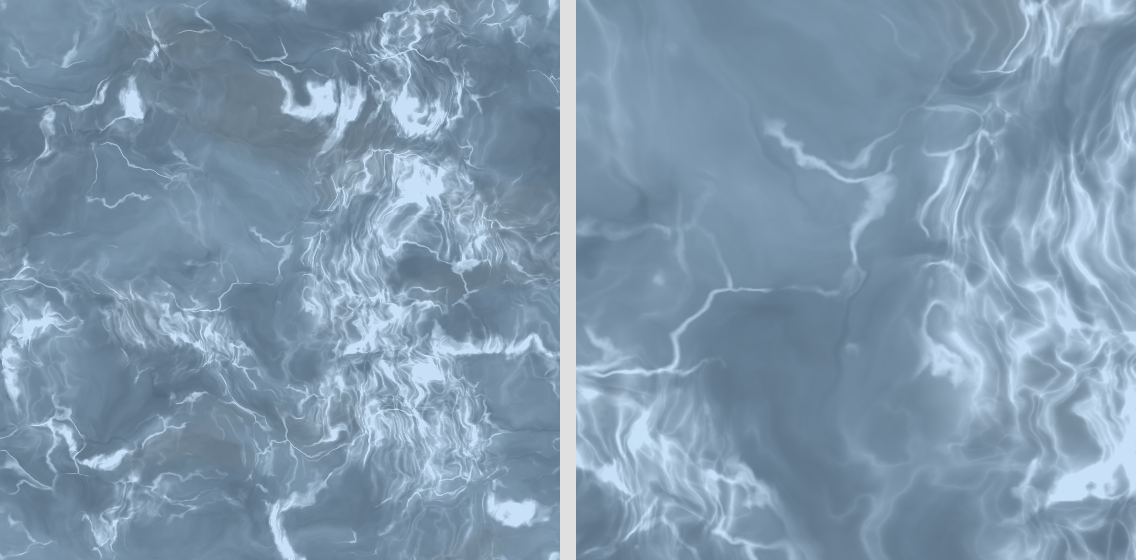
Left, the full canvas; right, a detail of the centre.
This texture is drawn by a three.js fragment shader. Its source:

```glsl
varying vec2 vUv;

float hash(vec2 p) {
  return fract(sin(dot(p, vec2(127.1, 311.7))) * 43758.5);
}

vec2 wrapCell(vec2 cell, vec2 period) {
  return floor(mod(cell + 0.5, period));
}

float gradientDot(vec2 cell, vec2 offset, vec2 period) {
  float angle = 6.2832 * hash(wrapCell(cell, period) + period * 0.71);
  return dot(vec2(cos(angle), sin(angle)), offset);
}

// Gradient noise that repeats once per unit of uv
float noise(vec2 uv, vec2 period) {
  vec2 p = uv * period;
  vec2 i = floor(p);
  vec2 f = p - i;
  vec2 u = f * f * f * (f * (f * 6.0 - 15.0) + 10.0);
  vec2 e = vec2(1.0, 0.0);
  return mix(
    mix(gradientDot(i, f, period), gradientDot(i + e, f - e, period), u.x),
    mix(gradientDot(i + e.yx, f - e.yx, period), gradientDot(i + 1.0, f - 1.0, period), u.x),
    u.y);
}

float fbm(vec2 uv, vec2 period) {
  float sum = 0.0;
  float gain = 1.0;
  for (int k = 0; k < 5; k++) {
    sum += gain * noise(uv, period);
    uv += vec2(0.137, 0.291);
    period *= 2.0;
    gain *= 0.48;
  }
  return sum;
}

// Wrapped cellular noise: gap between the two nearest seeds, zero on borders
float cellBorder(vec2 uv, vec2 period) {
  vec2 p = uv * period;
  vec2 i = floor(p);
  float nearest = 8.0;
  float second = 8.0;
  for (int y = -1; y <= 1; y++) {
    for (int x = -1; x <= 1; x++) {
      vec2 cell = i + vec2(float(x), float(y));
      vec2 id = wrapCell(cell, period);
      float d = length(cell + vec2(hash(id + 3.7), hash(id + 19.3)) - p);
      second = min(second, max(nearest, d));
      nearest = min(nearest, d);
    }
  }
  return second - nearest;
}

float ridge(vec2 uv, vec2 period, float sharpness) {
  return pow(max(1.0 - 1.8 * abs(noise(uv, period)), 0.0), sharpness);
}

void main() {
  // Two rounds of warping give the swirled flow, a third frays the lines
  vec2 uv = vUv + vec2(0.2, 0.55);
  vec2 flow = uv + 0.09 * vec2(fbm(uv, vec2(3.0)), fbm(uv + 0.37, vec2(3.0, 4.0)));
  vec2 swirl = flow + 0.06 * vec2(fbm(flow + 0.11, vec2(5.0)), fbm(flow + 0.53, vec2(6.0)));
  vec2 frayed = swirl + 0.012 * vec2(fbm(uv + 0.7, vec2(23.0)), fbm(uv + 0.1, vec2(27.0)));

  // Deep water with wide, mostly level bands
  float tone = fbm(flow, vec2(2.0, 4.0));
  float detail = fbm(swirl + 0.2, vec2(9.0, 14.0));
  float fleck = fbm(frayed + 0.31, vec2(36.0, 32.0));
  float depth = smoothstep(-0.55, 0.75, tone + 0.45 * detail);
  vec3 color = mix(vec3(0.375, 0.463, 0.54), vec3(0.485, 0.59, 0.68), depth);

  // Silty patches with faint contour folds
  float silt = smoothstep(0.05, 0.5, fbm(flow + 0.63, vec2(2.0, 5.0)));
  float fold = 0.02 * sin(32.0 * tone + 8.0 * detail);
  color = mix(color, vec3(0.425, 0.49, 0.54) + fold, 0.55 * silt);

  // Thin dark creases
  float crease = smoothstep(0.04, 0.0, abs(noise(frayed + 0.81, vec2(6.0, 8.0))));
  color -= 0.04 * crease * smoothstep(-0.1, 0.3, noise(uv + 0.3, vec2(5.0)));

  // Silky foam gathered into a few large patches
  vec2 bias = cos(6.2832 * (uv - vec2(0.85, 0.9)));
  float spread = fbm(flow + 0.21, vec2(3.0, 4.0)) + 0.12 * (bias.x + bias.y);
  float patches = smoothstep(0.05, 0.55, spread + 0.15 * detail);
  float strands = 0.5 * ridge(swirl, vec2(30.0, 8.0), 3.5);
  strands += 0.45 * ridge(swirl + 0.43, vec2(58.0, 17.0), 3.5);
  strands += 0.3 * ridge(frayed + 0.67, vec2(64.0, 40.0), 4.0);
  float foam = patches * (0.04 + 0.95 * strands) * (1.0 + 0.7 * fleck);

  // Torn lace along the rim of the foam
  float rim = smoothstep(-0.08, 0.14, spread) * smoothstep(0.5, 0.2, spread);
  float lace = smoothstep(0.2, 0.0, cellBorder(frayed + 0.17, vec2(24.0, 28.0)));
  foam += 0.6 * rim * lace * smoothstep(-0.1, 0.3, detail + 0.4 * fleck);

  // Broken white veins, streaked where they widen
  float border = cellBorder(frayed, vec2(4.0, 5.0));
  float strength = smoothstep(-0.12, 0.45, fbm(uv + 0.77, vec2(5.0)));
  float width = 0.03 + 0.14 * strength * strength;
  float vein = smoothstep(width, 0.2 * width, border);
  vein *= clamp(0.45 + 0.7 * strands + 0.8 * fleck + 0.4 * detail, 0.0, 1.1);
  foam += strength * (0.95 * vein + 0.35 * strands * exp(-6.0 * border));

  // Finer threads that come and go
  float thread = smoothstep(0.085, 0.0, cellBorder(frayed + 0.29, vec2(9.0, 11.0)));
  float presence = smoothstep(0.0, 0.45, fbm(uv + 0.33, vec2(6.0)) + 0.3 * fleck);
  foam += 0.6 * thread * presence;

  // Pale wisps drifting through open water
  float wisps = ridge(swirl + 0.59, vec2(13.0, 11.0), 7.0);
  wisps += 0.8 * ridge(frayed + 0.47, vec2(30.0, 24.0), 6.0);
  foam += 0.24 * wisps * smoothstep(-0.05, 0.45, fbm(flow + 0.9, vec2(4.0)));

  color += 0.025 * detail + 0.022 * fleck;
  color = mix(color, vec3(0.8, 0.9, 0.99), clamp(foam, 0.0, 0.95));
  gl_FragColor = vec4(color, 1.0);
}
```
